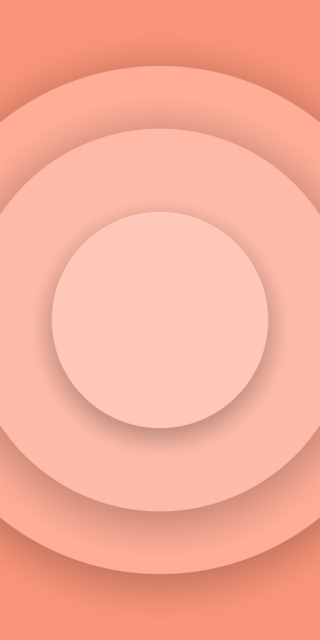
Give the GLSL for this background, as a WebGL 2 fragment shader.

```glsl
#version 300 es
precision highp float;
// Three stacked paper discs on a coral ground, paler towards the centre.
// Each disc is a circle distance function with a smoothed edge, and casts
// a soft shadow that is shifted slightly downwards.

uniform vec2 u_resolution;
out vec4 fragColor;

const vec3 GROUND = vec3(0.980, 0.585, 0.475);
const vec3 OUTER  = vec3(1.000, 0.680, 0.590);
const vec3 MIDDLE = vec3(0.996, 0.730, 0.655);
const vec3 INNER  = vec3(1.000, 0.780, 0.720);
const float SHADOW_STRENGTH = 0.30;

float circleDistance(vec2 p, float radius) {
    return length(p) - radius;
}

// Coverage that falls from 1 inside to 0 outside over a band of +-softness.
float coverage(float dist, float softness) {
    return 1.0 - smoothstep(-softness, softness, dist);
}

// Darkens the layer below, then lays the disc on top.
vec3 addDisc(vec3 below, vec2 p, float radius, vec3 color,
             float drop, float blur, float edge) {
    float shadow = coverage(circleDistance(p + vec2(0.0, drop), radius), blur);
    vec3 shaded = below * (1.0 - SHADOW_STRENGTH * shadow);
    return mix(shaded, color, coverage(circleDistance(p, radius), edge));
}

void main() {
    // Centred coordinates, with the canvas width as the unit.
    vec2 p = (gl_FragCoord.xy - 0.5 * u_resolution) / u_resolution.x;
    float edge = 0.8 / u_resolution.x;

    // Discs from the largest to the smallest.
    vec3 color = GROUND;
    color = addDisc(color, p, 0.794, OUTER, 0.022, 0.150, edge);
    color = addDisc(color, p, 0.598, MIDDLE, 0.022, 0.150, edge);
    color = addDisc(color, p, 0.338, INNER, 0.026, 0.080, edge);

    fragColor = vec4(color, 1.0);
}
```
